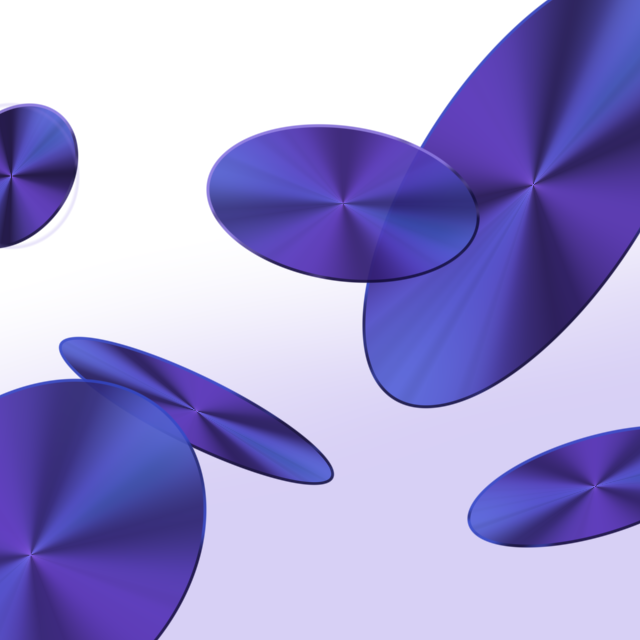
Reproduce this background procedurally as a WebGL 1 fragment shader.

```glsl
precision highp float;
// Brushed violet metal discs floating over a white to lavender gradient.
uniform vec2 u_resolution;

vec2 gradientAt(vec2 cell) {
  float h = fract(sin(dot(cell, vec2(127.1, 311.7))) * 43758.55);
  return vec2(cos(6.2832 * h), sin(6.2832 * h));
}

float gradientNoise(vec2 p) {
  vec2 i = floor(p), f = fract(p);
  vec2 u = f * f * f * (f * (f * 6.0 - 15.0) + 10.0);
  float a = dot(gradientAt(i), f);
  float b = dot(gradientAt(i + vec2(1, 0)), f - vec2(1, 0));
  float c = dot(gradientAt(i + vec2(0, 1)), f - vec2(0, 1));
  float d = dot(gradientAt(i + vec2(1, 1)), f - vec2(1, 1));
  return mix(mix(a, b, u.x), mix(c, d, u.x), u.y);
}

// Dark angular lobe centred on one angle.
float lobe(float angle, float centre, float sharpness) {
  return exp(sharpness * (cos(angle - centre) - 1.0));
}

// Lays one tilted disc over the colour below; folds holds its dark angles.
vec3 addDisc(vec3 below, vec2 p, vec2 centre, vec2 radii, float tilt,
             vec4 folds, float depth, vec3 rimLight) {
  vec2 q = p - centre;
  float c = cos(tilt), s = sin(tilt);
  q = vec2(c * q.x + s * q.y, c * q.y - s * q.x);
  vec2 e = q / radii + 1e-5;
  float k = length(e);
  float dist = k * (k - 1.0) / length(e / radii);
  float pixel = 1.0 / min(u_resolution.x, u_resolution.y);
  vec2 dir = e / k;
  float angle = atan(dir.y, dir.x);

  // Conical sheen: violet across, blue along the long axis.
  float along = dir.x * dir.x;
  vec3 metal = mix(vec3(0.35, 0.21, 0.73), vec3(0.30, 0.29, 0.78), along);
  metal = mix(metal, vec3(0.36, 0.43, 0.87),
              0.75 * along * along * smoothstep(0.3, 1.0, k));
  metal = mix(metal, vec3(0.16, 0.30, 0.62),
              0.5 * lobe(angle, -0.25, 30.0) * smoothstep(0.55, 0.1, abs(k - 0.6)));

  // Radial folds and fine streaks.
  float shade = lobe(angle, folds.x, 16.0) + lobe(angle, folds.y, 24.0)
              + lobe(angle, folds.z, 16.0) + lobe(angle, folds.w, 20.0);
  float streak = gradientNoise(dir * 5.0 + centre * 17.0);
  shade = clamp(shade + 0.3 * streak, 0.0, 1.0);
  metal = mix(metal, vec3(0.08, 0.04, 0.22), depth * shade);
  metal *= 1.0 + 0.18 * streak;
  metal += vec3(0.16, 0.12, 0.16) * exp(-k * 22.0) * (1.0 - 0.5 * shade);

  // Glassy rim, lit on the upper left and dark below.
  float facing = dot(normalize(p - centre + 1e-5), vec2(-0.5, 0.87));
  float glint = gradientNoise(dir * 4.0 + centre * 9.0);
  vec3 rim = mix(vec3(0.06, 0.04, 0.20), rimLight,
                 smoothstep(-0.7, 0.4, facing + 1.2 * glint));
  metal = mix(metal, rim, 0.85 * smoothstep(-0.006, -0.003, dist));
  return mix(below, metal, 0.94 * smoothstep(pixel, -pixel, dist));
}

void main() {
  vec2 p = gl_FragCoord.xy / u_resolution;

  // Backdrop with faint soft bands.
  float fall = 1.0 - p.y + 0.25 * p.x;
  fall += 0.03 * gradientNoise(vec2(p.x * 1.5, p.y * 5.0 + p.x));
  vec3 color = mix(vec3(1.0), vec3(0.845, 0.815, 0.96), smoothstep(0.43, 0.88, fall));

  vec3 blueRim = vec3(0.20, 0.28, 0.78);
  vec3 paleRim = vec3(0.58, 0.50, 0.90);

  // Large upper right disc, then the one crossing it.
  color = addDisc(color, p, vec2(0.833, 0.711), vec2(0.400, 0.181), 0.99,
                  vec4(0.68, 2.04, 4.24, 5.36), 0.80, blueRim);
  color = addDisc(color, p, vec2(0.536, 0.682), vec2(0.215, 0.121), -0.149,
                  vec4(0.26, 1.64, 3.54, 5.00), 0.55, paleRim);
  // Small upper left disc, with a pale slab showing behind its edge.
  float slab = length((p - vec2(0.018, 0.725)) * vec2(1.0, 0.93));
  color = addDisc(color, p, vec2(0.018, 0.725), vec2(0.1234, 0.092), 0.934,
                  vec4(0.87, 2.08, 3.83, 5.25), 0.97, paleRim);
  color = mix(color, paleRim, 0.2 * smoothstep(0.098, 0.104, slab)
                                  * smoothstep(0.108, 0.104, slab));
  // Thin disc and the round one in front of it.
  color = addDisc(color, p, vec2(0.307, 0.358), vec2(0.238, 0.054), -0.457,
                  vec4(0.87, 2.27, 3.75, 5.24), 0.75, blueRim);
  color = addDisc(color, p, vec2(0.048, 0.133), vec2(0.308, 0.237), 0.79,
                  vec4(0.61, 2.39, 4.26, 5.61), 0.60, blueRim);
  // Lower right disc.
  color = addDisc(color, p, vec2(0.930, 0.240), vec2(0.207, 0.078), 0.291,
                  vec4(0.87, 2.00, 3.90, 5.24), 0.65, blueRim);

  gl_FragColor = vec4(color, 1.0);
}
```
